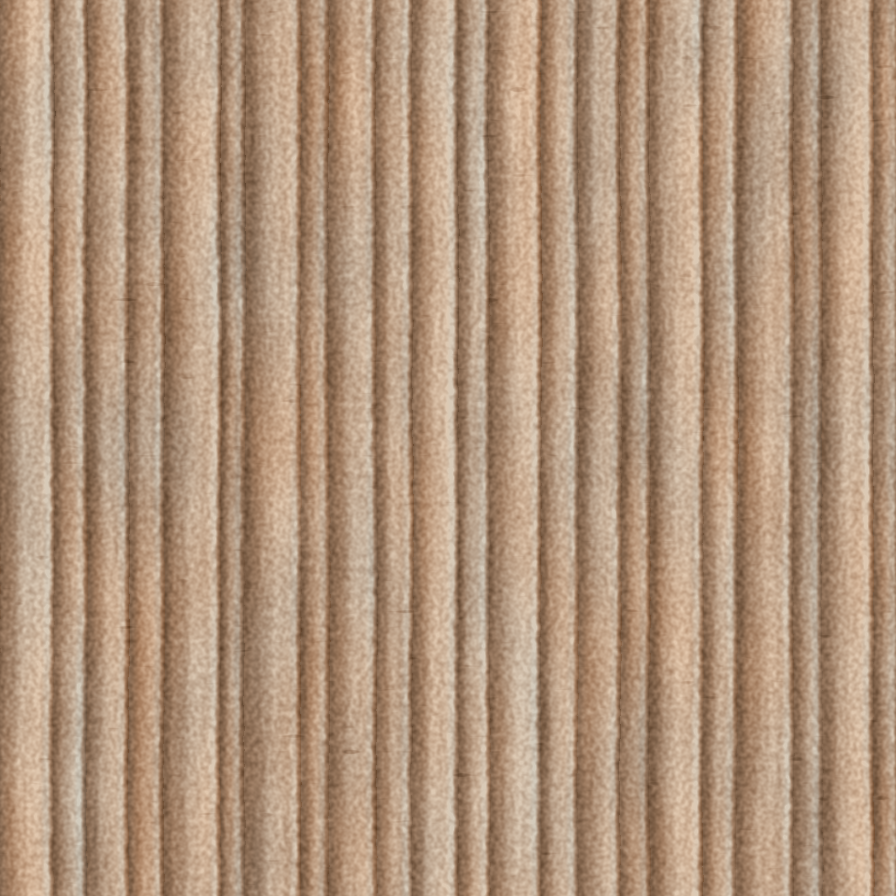
Give the GLSL for this texture, as a Shadertoy shader.

```glsl
// Weathered ribbed wood: upright ribs of uneven width, each rising from a
// brown groove to a pale right rim. Jittered edges set the ribs; gradient
// noise adds wavering, long streaks, warm stains and fine grain.

const float RIBS = 22.0;
const vec3 GROOVE = vec3(0.42, 0.31, 0.22);
const vec3 BROWN  = vec3(0.62, 0.495, 0.395);
const vec3 PALE   = vec3(0.80, 0.71, 0.62);
const vec3 WARM   = vec3(0.035, -0.008, -0.035);

uint scramble(uint n) {
    n = n * 747796405u + 2891336453u;
    n = ((n >> ((n >> 28u) + 4u)) ^ n) * 277803737u;
    return (n >> 22u) ^ n;
}

float hash(vec2 cell) {
    ivec2 c = ivec2(cell);
    return float(scramble(uint(c.x) + scramble(uint(c.y))) >> 8u) / 16777216.0;
}

float gradientDot(vec2 cell, vec2 offset) {
    float angle = 6.2832 * hash(cell);
    return dot(vec2(cos(angle), sin(angle)), offset);
}

// Gradient noise, roughly -0.7 to 0.7
float noise(vec2 p) {
    vec2 i = floor(p), f = p - i;
    vec2 u = f * f * f * (f * (f * 6.0 - 15.0) + 10.0);
    vec2 e = vec2(1.0, 0.0);
    float low  = mix(gradientDot(i, f), gradientDot(i + e, f - e), u.x);
    float high = mix(gradientDot(i + e.yx, f - e.yx), gradientDot(i + 1.0, f - 1.0), u.x);
    return mix(low, high, u.y);
}

// Left edge of a rib; wide and narrow ribs tend to alternate
float ribEdge(float id) {
    return (id + 0.28 * mod(id, 2.0) + 0.42 * (hash(vec2(id, 7.0)) - 0.5)) / RIBS;
}

// Returns the left edge, right edge and number of the rib at x
vec3 findRib(float x) {
    float base = floor(x * RIBS);
    float id = base - 2.0;
    for (int k = -1; k <= 2; k++) {
        float next = base + float(k);
        if (ribEdge(next) <= x) id = next;
    }
    return vec3(ribEdge(id), ribEdge(id + 1.0), id);
}

// Lightness across a rib: slow rise from the left, sharp fall at the right
float ribShade(float fromLeft, float fromRight, float tone) {
    float across = fromLeft / (fromLeft + fromRight);
    float rise = smoothstep(-0.15, 0.6, across);
    float lit = mix(0.10, tone, rise);
    return mix(0.08, lit, smoothstep(-0.001, 0.0075, fromRight));
}

float fineGrain(vec2 p) {
    vec2 turned = mat2(0.8, 0.6, -0.6, 0.8) * p;
    return noise(p * vec2(165.0, 125.0)) + 0.8 * noise(turned * 210.0 + 31.0);
}

vec3 woodColor(float v) {
    vec3 c = mix(GROOVE, BROWN, min(v * 2.0, 1.0));
    return c + (PALE - BROWN) * max(v * 2.0 - 1.0, 0.0);
}

void mainImage(out vec4 fragColor, in vec2 fragCoord) {
    vec2 p = fragCoord / iResolution.y;

    // Slight wavering and rough edges
    float x = p.x + 0.003 * noise(vec2(p.x * 9.0, p.y * 4.0))
                  + 0.0018 * noise(p * vec2(60.0, 75.0));
    vec3 rib = findRib(x);
    float fromLeft = x - rib.x, fromRight = rib.y - x;
    float width = rib.y - rib.x;

    // Rib relief, with wider ribs paler
    float wide = smoothstep(0.018, 0.05, width);
    float tone = mix(0.74, 0.96, wide) + 0.16 * (hash(vec2(rib.z, 3.0)) - 0.5);
    float v = ribShade(fromLeft, fromRight, tone);

    // Long streaks, broad mottling and fine grain
    v += 0.20 * noise(vec2(x * 95.0, p.y * 3.0 + rib.z));
    v += 0.13 * noise(p * vec2(28.0, 13.0) + 5.0);
    float grain = fineGrain(p);
    v += 0.27 * grain;

    // Pale specks along the right rim
    float rim = smoothstep(0.003, 0.007, fromRight) * smoothstep(0.015, 0.008, fromRight);
    v += rim * (0.06 + 0.35 * max(noise(p * vec2(110.0, 65.0) + 17.0), 0.0));

    // Sparse short cracks across the ribs
    float crack = smoothstep(0.42, 0.62, noise(p * vec2(32.0, 115.0) + 50.0));
    v -= 0.22 * crack;

    // Warm stains inside the ribs, greyer rims
    float stain = 0.25 + 1.3 * noise(vec2(x * 16.0, p.y * 5.0) + 80.0);
    float warmth = stain * smoothstep(0.0, 0.012, fromLeft) - 0.7 * rim;
    vec3 color = woodColor(clamp(v, -0.25, 1.18)) + WARM * warmth;
    fragColor = vec4(clamp(color, 0.0, 1.0), 1.0);
}
```
